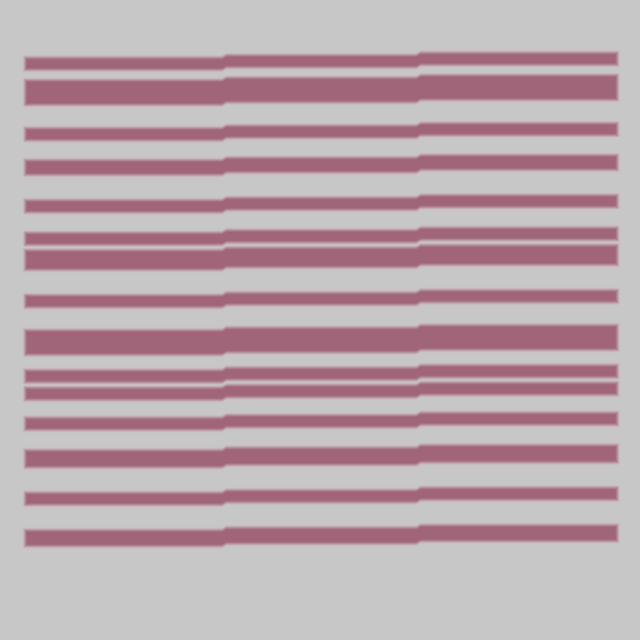
This pattern is drawn by a Shadertoy shader. Its source:

```glsl
const int BAR_COUNT = 15;
const float GRID = 256.0;      // layout units across the canvas
const float LEFT_EDGE = 10.0;
const float RIGHT_EDGE = 247.0;

const vec3 PAPER = vec3(0.782, 0.782, 0.782);
const vec3 FRINGE = vec3(0.80, 0.74, 0.765);
const vec3 INK = vec3(0.628, 0.398, 0.470);

// Bar tops, measured down from the upper edge, and their thicknesses
const float TOPS[BAR_COUNT] = float[](
    23.0, 32.0, 51.2, 64.0, 80.0, 93.0, 100.0, 118.0,
    132.0, 148.0, 155.0, 167.0, 180.0, 197.0, 212.0);
const float THICKNESS[BAR_COUNT] = float[](
    5.0, 10.0, 5.0, 6.0, 5.0, 5.0, 8.0, 5.0,
    10.0, 5.0, 5.0, 5.0, 7.0, 5.0, 6.5);

float softStep(float edge, float x, float softness) {
    return smoothstep(edge - softness, edge + softness, x);
}

// Signed distance to an axis-aligned box
float boxDistance(vec2 p, vec2 center, vec2 halfSize) {
    vec2 d = abs(p - center) - halfSize;
    return length(max(d, 0.0)) + min(max(d.x, d.y), 0.0);
}

// Two small rises divide the bars into three level runs
float stairRise(float x) {
    return softStep(89.7, x, 1.2) + softStep(167.4, x, 1.2);
}

float nearestBar(vec2 p) {
    float nearest = GRID;
    float centerX = 0.5 * (LEFT_EDGE + RIGHT_EDGE);
    float halfWidth = 0.5 * (RIGHT_EDGE - LEFT_EDGE);
    for (int i = 0; i < BAR_COUNT; i++) {
        float halfHeight = 0.5 * THICKNESS[i];
        vec2 center = vec2(centerX, TOPS[i] + halfHeight);
        nearest = min(nearest, boxDistance(p, center, vec2(halfWidth, halfHeight)));
    }
    return nearest;
}

void mainImage(out vec4 fragColor, in vec2 fragCoord) {
    vec2 uv = fragCoord / iResolution.xy;
    vec2 p = vec2(uv.x, 1.0 - uv.y) * GRID;
    p.y += stairRise(p.x);

    float d = nearestBar(p);
    float pixel = GRID / iResolution.y;

    // Pale bleed around each bar, then the soft-edged ink
    float bleed = 1.0 - softStep(0.6, d, 1.8);
    float ink = 1.0 - softStep(0.0, d, max(1.1, pixel));
    vec3 color = mix(PAPER, FRINGE, bleed);
    color = mix(color, INK, ink);

    fragColor = vec4(color, 1.0);
}
```
